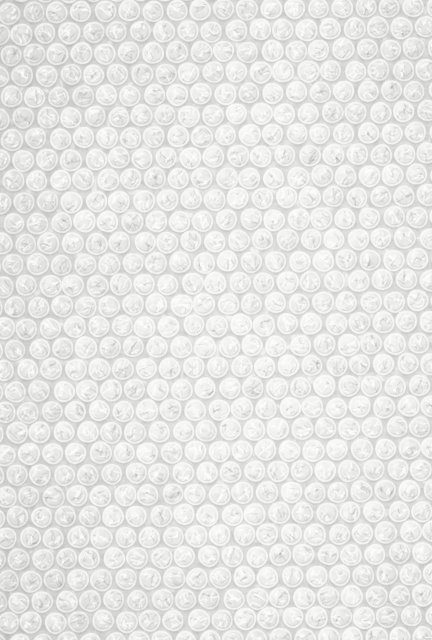
Reproduce this texture procedurally as a Shadertoy shader.

```glsl
// Sheet of clear bubble wrap: staggered round cells with creased, glossy film.

float hash(vec2 p) {
    vec3 h = fract(vec3(p.xyx) * 0.1031);
    h += dot(h, h.yzx + 33.33);
    return fract((h.x + h.y) * h.z);
}

vec2 hash2(vec2 p) {
    return vec2(hash(p), hash(p + 47.3));
}

float segmentDistance(vec2 p, vec2 a, vec2 b) {
    vec2 ab = b - a;
    return length(p - a - ab * clamp(dot(p - a, ab) / dot(ab, ab), 0.0, 1.0));
}

// Layered, warped sines for fine wrinkles, roughly -1 to 1
float wrinkles(vec2 p) {
    float sum = 0.0, amp = 0.5;
    for (int i = 0; i < 4; i++) {
        p = mat2(0.8, 0.6, -0.6, 0.8) * p * 1.6 + 1.7;
        p += 0.7 * sin(p.yx * 0.8);
        sum += amp * sin(p.x) * cos(p.y * 0.7);
        amp *= 0.7;
    }
    return sum;
}

// Random short folds in the film: bright and dark strokes
float creases(vec2 p, vec2 id, float blur) {
    float sum = 0.0;
    for (int i = 0; i < 9; i++) {
        vec2 seed = id * 3.7 + float(i) * 11.9;
        vec2 mid = (hash2(seed) - 0.5) * 1.15;
        float angle = 0.9 + 2.6 * (hash(id + 5.0) - 0.5) + 2.2 * (hash(seed + 2.0) - 0.5);
        vec2 arm = vec2(cos(angle), sin(angle)) * mix(0.12, 0.38, hash(seed + 8.0));
        vec2 bend = 0.06 * sin(p.yx * 7.0 + float(i));
        float d = segmentDistance(p + bend, mid - arm, mid + arm);
        float width = mix(0.02, 0.07, hash(seed + 4.0));
        float stroke = 1.0 - smoothstep(width * 0.3, width + blur, d);
        sum += stroke * (hash(seed + 6.0) < 0.6 ? 0.065 : -0.06);
    }
    return sum;
}

void mainImage(out vec4 fragColor, in vec2 fragCoord) {
    vec2 uv = fragCoord / iResolution.xy;
    float aspect = iResolution.y / iResolution.x;

    // Slightly turned staggered lattice, one unit per bubble, hung from the top left
    vec2 p = vec2(uv.x, (uv.y - 1.0) * aspect + 0.031);
    p = mat2(1.0, -0.016, 0.016, 1.0) * p;
    vec2 q = p / 0.055 - vec2(0.42, 0.0);
    float pixel = 1.0 / (0.055 * iResolution.x);

    // Nearest bubble, each a little displaced and resized
    float r = 9.0;
    vec2 local = vec2(0.0), id = vec2(0.0);
    float row0 = round(q.y / 0.885);
    for (int j = -1; j <= 1; j++) {
        float row = row0 + float(j);
        float shift = 0.5 * mod(row, 2.0);
        for (int i = -1; i <= 1; i++) {
            vec2 cell = vec2(round(q.x - shift) + float(i), row);
            vec2 seed = cell + 80.0;
            vec2 center = vec2(cell.x + shift, row * 0.885) + 0.09 * (hash2(seed) - 0.5);
            vec2 v = (q - center) / mix(0.45, 0.485, hash(seed + 21.0));
            float a = atan(v.y, v.x);
            float wobble = 0.025 * sin(a * 3.0 + 6.3 * hash(seed + 9.0));
            float d = length(v) * (1.0 + wobble);
            if (d < r) { r = d; local = v; id = seed; }
        }
    }
    float blur = pixel / 0.47;
    float film = wrinkles(q * 4.0);

    // Flat film between bubbles, darker just below each bubble
    float gap = 0.855 + 0.05 * film;
    gap -= 0.05 * exp(-6.0 * abs(r - 1.04)) * (0.6 - 0.5 * local.y);
    gap += 0.07 * smoothstep(0.35, 0.8, wrinkles(q.yx * 2.3 + 4.0));

    // Bubble dome: soft body, bright rim, faint inner ring and folds
    float side = dot(local, vec2(-0.55, 0.83));
    float dome = 0.915 + 0.035 * (hash(id + 13.0) - 0.5) + 0.025 * side;
    dome += 0.03 * wrinkles(local * 3.0 + id * 5.1);
    dome += creases(local, id, blur) * (1.0 - smoothstep(0.7, 0.95, r));
    dome -= 0.045 * exp(-pow((r - 0.74) / 0.07, 2.0)) * (0.6 - 0.7 * side);
    dome += 0.055 * exp(-pow((r - 0.88) / 0.1, 2.0)) * (0.9 + 0.3 * film);
    dome -= 0.05 * smoothstep(0.92, 1.0, r) * (0.8 - 0.4 * side);

    // Small glossy glint towards the upper left
    vec2 glint = local - vec2(-0.3, 0.42) - 0.25 * (hash2(id + 31.0) - 0.5);
    dome += 0.05 * exp(-18.0 * dot(glint, glint));

    float shade = mix(dome, gap, smoothstep(1.0 - blur, 1.0 + blur, r));

    // Broad light, strongest right of the middle, dimmer on the left and at the top
    vec2 away = (uv - vec2(0.62, 0.48)) * vec2(1.0, 0.95);
    shade += 0.028 - 0.13 * dot(away, away);

    // Highlights roll off towards white
    shade = min(shade, 0.95 + 0.4 * max(shade - 0.95, 0.0));
    fragColor = vec4(clamp(shade * vec3(1.0, 1.0, 0.996), 0.0, 0.99), 1.0);
}
```
